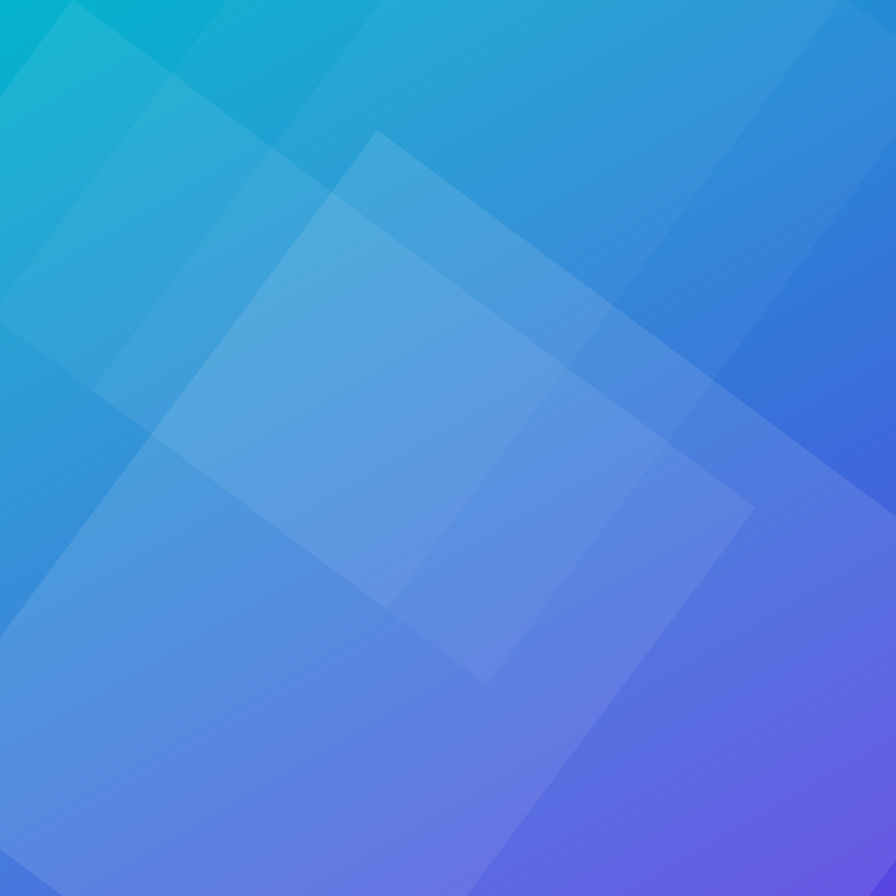
Reproduce this background procedurally as a WebGL 2 fragment shader.

```glsl
#version 300 es
precision highp float;
// Translucent tilted panels over a diagonal cyan to indigo gradient.
// Each panel is a box distance function in one shared rotated frame;
// the panels are blended in turn as thin veils of white.

#define TILT 0.640           // panel rotation, radians clockwise
#define GRADIENT_ANGLE 1.0472 // gradient direction, radians below horizontal
#define LARGE_SIZE vec2(0.950, 0.895)
#define STRIP_SIZE vec2(0.550, 0.853)
#define CYAN vec3(0.020, 0.710, 0.802)
#define INDIGO vec3(0.350, 0.270, 0.886)

uniform vec2 u_resolution;
out vec4 fragColor;

// Signed distance to a box given by its first corner and size
float boxDistance(vec2 p, vec2 corner, vec2 size) {
    vec2 d = abs(p - corner - 0.5 * size) - 0.5 * size;
    return length(max(d, 0.0)) + min(max(d.x, d.y), 0.0);
}

void main() {
    // Canvas units measured downward from the upper left
    vec2 p = gl_FragCoord.xy / u_resolution.y;
    p.y = 1.0 - p.y;
    float pixel = 1.0 / u_resolution.y;

    // Gradient spans the canvas from corner to corner
    vec2 direction = vec2(cos(GRADIENT_ANGLE), sin(GRADIENT_ANGLE));
    float span = dot(vec2(u_resolution.x / u_resolution.y, 1.0), direction);
    vec3 color = mix(CYAN, INDIGO, clamp(dot(p, direction) / span, 0.0, 1.0));

    // Frame aligned with the panel edges
    float c = cos(TILT), s = sin(TILT);
    vec2 q = vec2(c * p.x + s * p.y, c * p.y - s * p.x);

    // Corner in xy, veil opacity in z: two strips, then two large panels
    vec3 panels[4] = vec3[4](
        vec3(0.2025, -0.565, 0.035),
        vec3(0.3420, -0.565, 0.035),
        vec3(0.0647, -0.049, 0.068),
        vec3(0.4250, -0.135, 0.098));

    for (int i = 0; i < 4; i++) {
        vec2 size = i < 2 ? STRIP_SIZE : LARGE_SIZE;
        float d = boxDistance(q, panels[i].xy, size);
        float cover = 1.0 - smoothstep(-0.7 * pixel, 0.7 * pixel, d);
        color = mix(color, vec3(1.0), cover * panels[i].z);
    }

    fragColor = vec4(color, 1.0);
}
```
